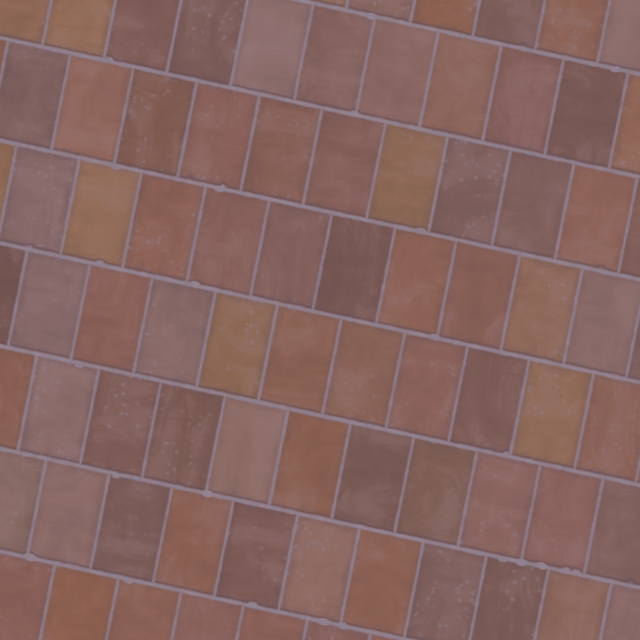
Give the GLSL for this texture, as a WebGL 1 fragment shader.

```glsl
precision highp float;
// Slanted courses of worn terracotta tiles with pale lilac grout joints.

uniform vec2 u_resolution;

// Layout, in units of the canvas
const float ROW_SLOPE    = 0.2175;  // fall of the courses to the right
const float COLUMN_LEAN  = 0.20;    // lean of the upright joints
const float ROW_PITCH    = 0.1605;
const float COLUMN_PITCH = 0.1026;
const float ROW_START    = 0.059;
const float COLUMN_START = 0.235;   // in tiles
const float ROW_SHIFT    = 0.4645;  // bond offset per course, in tiles
const float JOINT_JITTER = 0.035;   // in tiles
const float ROW_JOINT    = 0.0030;  // half widths
const float COLUMN_JOINT = 0.0023;
const float SOFTNESS     = 0.0022;

// Wear
const float MOTTLE_SCALE = 42.0;
const float PIT_SCALE    = 95.0;
const float CHIP_SCALE   = 38.0;

// Colours
const vec3 ORANGE = vec3(0.565, 0.385, 0.315);
const vec3 OCHRE  = vec3(0.565, 0.415, 0.335);
const vec3 ROSE   = vec3(0.530, 0.372, 0.355);
const vec3 BROWN  = vec3(0.465, 0.340, 0.325);
const vec3 MAUVE  = vec3(0.545, 0.435, 0.440);
const vec3 GROUT  = vec3(0.565, 0.500, 0.550);
const vec3 SHADOW = vec3(0.400, 0.315, 0.350);

float hash(vec2 p) {
  vec3 q = fract(vec3(p.xyx) * 0.1031);
  q += dot(q, q.yzx + 33.33);
  return fract((q.x + q.y) * q.z);
}

// Warped sines, about -1 to 1
float layeredSines(vec2 p) {
  float sum = 0.0;
  float amp = 0.6;
  for (int i = 0; i < 5; i++) {
    p = mat2(0.8, 0.6, -0.6, 0.8) * p * 1.65 + 2.3;
    p += 0.8 * sin(p.yx * 1.2 + 1.7);
    sum += amp * sin(p.x) * sin(p.y);
    amp *= 0.68;
  }
  return sum;
}

// Distance to the nearest cell point, and that cell's random value
vec2 cellular(vec2 p) {
  vec2 base = floor(p);
  vec2 nearest = vec2(8.0, 0.0);
  for (int y = -1; y <= 1; y++) {
    for (int x = -1; x <= 1; x++) {
      vec2 cell = base + vec2(float(x), float(y));
      vec2 point = cell + vec2(hash(cell), hash(cell + 57.3));
      float d = length(p - point);
      if (d < nearest.x) nearest = vec2(d, hash(cell + 113.7));
    }
  }
  return nearest;
}

// Base tone of one tile
vec3 tileColor(vec2 id) {
  vec3 color = mix(ROSE, ORANGE, hash(id + 3.1));
  color = mix(color, OCHRE, smoothstep(0.62, 0.92, hash(id + 17.9)));
  color = mix(color, BROWN, 0.9 * smoothstep(0.66, 0.92, hash(id + 41.3)));
  color = mix(color, MAUVE, 0.8 * smoothstep(0.55, 1.0, hash(id + 71.7)));
  return color * (0.97 + 0.06 * hash(id + 93.1));
}

void main() {
  vec2 p = gl_FragCoord.xy / u_resolution;
  p.y = 1.0 - p.y;
  float soft = max(SOFTNESS, 0.75 / u_resolution.y);

  // Tile grid, each upright joint slightly displaced
  float rowPos = (p.y - ROW_SLOPE * p.x - ROW_START) / ROW_PITCH;
  float row = floor(rowPos);
  float colPos = (p.x + COLUMN_LEAN * p.y) / COLUMN_PITCH - COLUMN_START - ROW_SHIFT * row;
  float joint = floor(colPos + 0.5);
  float offset = colPos - joint - JOINT_JITTER * (hash(vec2(joint, row) + 29.0) - 0.5);
  vec2 id = vec2(joint - step(offset, 0.0), row) + 40.0;

  // Distances to the joints
  float below = (1.0 - fract(rowPos)) * ROW_PITCH * 0.977;
  float rowDist = min(fract(rowPos) * ROW_PITCH * 0.977, below);
  float colDist = abs(offset) * COLUMN_PITCH * 0.981;
  float edge = min(rowDist, colDist);

  // Cloudy mottling and worn rims
  vec2 grain = p + 7.0 * vec2(hash(id + 5.0), hash(id + 11.0));
  float cloud = layeredSines(grain * MOTTLE_SCALE * 0.3);
  float fine = layeredSines(grain * MOTTLE_SCALE + 4.0);
  float wear = hash(id + 131.0);
  vec3 color = tileColor(id) * (1.0 + 0.045 * cloud + 0.025 * fine);
  color = mix(color, MAUVE, 0.30 * smoothstep(-0.1, 0.9, cloud + 0.4 * fine) + 0.12 * p.x);
  float rim = 1.0 - smoothstep(0.002, 0.016, edge + 0.003 * fine);
  color = mix(color, SHADOW, rim * (0.15 + 0.12 * wear));

  // Pale pits on the rougher tiles
  vec2 pit = cellular((p + 0.004 * vec2(fine, cloud)) * PIT_SCALE);
  float pitted = smoothstep(0.70, 0.85, pit.y) * smoothstep(0.3, 0.8, wear);
  pitted *= smoothstep(-0.3, 0.5, cloud) * (1.0 - smoothstep(0.12, 0.42, pit.x));
  color = mix(color, GROUT, 0.45 * pitted);

  // Grout with a ragged edge, a few chips and a shaded lower tile rim
  float ragged = 0.0007 * layeredSines(p * 75.0);
  vec2 chip = cellular(p * CHIP_SCALE);
  float chipped = 0.0035 * step(0.90, chip.y) * (1.0 - smoothstep(0.1, 0.4, chip.x));
  float rowWidth = ROW_JOINT + ragged + chipped;
  float rowGrout = 1.0 - smoothstep(-soft, soft, rowDist - rowWidth);
  float colGrout = 1.0 - smoothstep(-soft, soft, colDist - COLUMN_JOINT - ragged);
  float shade = 1.0 - smoothstep(0.0, 0.0035, abs(below - rowWidth - 0.0022));
  color = mix(color, SHADOW, 0.55 * shade);
  float grout = max(rowGrout, 0.85 * colGrout);
  color = mix(color, GROUT * (1.0 + 0.03 * layeredSines(p * 55.0)), grout);

  gl_FragColor = vec4(color, 1.0);
}
```
